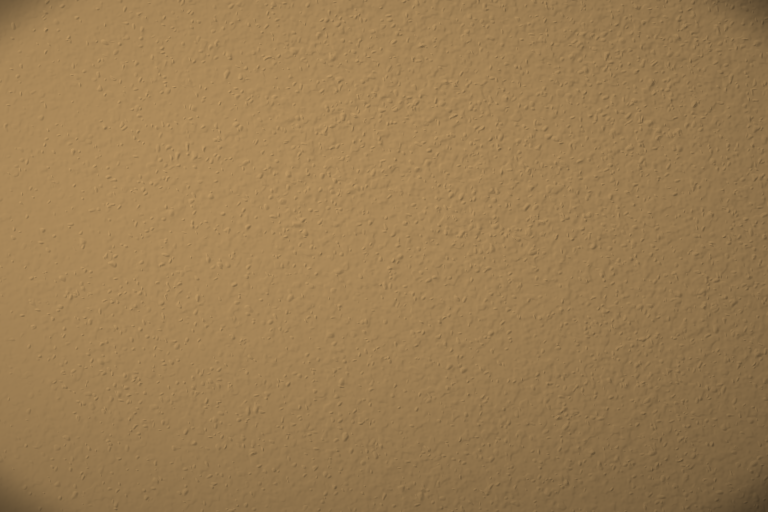
Write a Shadertoy shader that draws this texture.

```glsl
// Painted plaster wall: fine raised crust and grains under soft light from the upper left.

const vec2 TO_LIGHT = vec2(-0.75, 0.66);
const vec3 PAINT = vec3(1.0, 0.803, 0.53);

float hash(vec2 p) {
    return fract(sin(dot(p, vec2(127.1, 311.7))) * 43758.545);
}

vec2 hash2(vec2 p) {
    return vec2(hash(p), hash(p + 57.3));
}

float valueNoise(vec2 p) {
    vec2 cell = floor(p);
    vec2 f = fract(p);
    f = f * f * (3.0 - 2.0 * f);
    float low = mix(hash(cell), hash(cell + vec2(1, 0)), f.x);
    float high = mix(hash(cell + vec2(0, 1)), hash(cell + vec2(1, 1)), f.x);
    return mix(low, high, f.y);
}

vec2 rotate(vec2 p, float angle) {
    float c = cos(angle), s = sin(angle);
    return vec2(c * p.x + s * p.y, c * p.y - s * p.x);
}

// Scattered oval grains, one per occupied cell; height is in cell units.
float grains(vec2 p, float cellSize, float density, float stretch, float seed) {
    vec2 q = p / cellSize;
    vec2 home = floor(q);
    float top = 0.0;
    for (int j = -1; j <= 1; j++) {
        for (int i = -1; i <= 1; i++) {
            vec2 cell = home + vec2(i, j);
            vec2 id = cell + seed;
            float occupied = smoothstep(0.0, 0.2, density - hash(id + 19.7));
            float radius = mix(0.2, 0.46, hash(id + 7.9));
            vec2 offset = q - cell - hash2(id);
            offset = rotate(offset, 0.9 + 2.4 * (hash(id + 3.1) - 0.5));
            offset *= vec2(1.0 / stretch, stretch);
            float dome = 1.0 - smoothstep(0.15, 1.0, length(offset) / radius);
            top = max(top, dome * occupied * radius);
        }
    }
    return top;
}

// Irregular raised flakes: layered noise cut off at a level.
float crust(vec2 p, float level) {
    float n = 0.62 * valueNoise(rotate(p, 0.5) * 62.0);
    n += 0.38 * valueNoise(rotate(p, 1.2) * 125.0);
    return smoothstep(level, level + 0.32, n);
}

// Surface height: grains and crust over a rolled paint skin.
float wallHeight(vec2 p, float density, float roughness) {
    vec2 wobble = vec2(valueNoise(p * 85.0), valueNoise(p * 85.0 + 31.0)) - 0.5;
    vec2 warped = p + 0.007 * wobble;
    float height = 0.0085 * grains(warped, 0.019, density * 0.6, 1.15, 11.0);
    height += 0.0062 * grains(warped, 0.0125, density, 1.2, 83.0);
    height += 0.0018 * roughness * crust(p, 0.62 - 0.2 * roughness);
    float skin = 0.0016 * valueNoise(p * 38.0);
    skin += 0.0016 * valueNoise(rotate(p, 0.6) * 105.0);
    skin += 0.0009 * valueNoise(rotate(p, 1.1) * 180.0);
    return height + skin * roughness;
}

// Slope of the wall toward the light: positive is lit, negative is shaded.
float slopeToLight(vec2 p, float reach, float density, float roughness) {
    vec2 stepToLight = TO_LIGHT * reach;
    float away = wallHeight(p - stepToLight, density, roughness);
    float toward = wallHeight(p + stepToLight, density, roughness);
    return (away - toward) / (2.0 * reach);
}

// Broad pool of light with darkened corners.
float lampLight(vec2 uv) {
    vec2 d = uv - vec2(0.25, 0.68);
    float pool = 0.679 - dot(d * d, vec2(0.225, 0.27));
    float corner = smoothstep(1.24, 1.44, length(uv * 2.0 - 1.0));
    return pool * (1.0 - 0.33 * corner);
}

void mainImage(out vec4 fragColor, in vec2 fragCoord) {
    vec2 uv = fragCoord / iResolution.xy;
    vec2 p = fragCoord / iResolution.y;

    // Grain gathers in loose patches; the crust thickens toward the right.
    float patches = valueNoise(p * 3.3 + 4.0) * 0.5 + valueNoise(p * 9.0) * 0.5;
    float toRight = smoothstep(0.0, 0.7, uv.x);
    float density = mix(0.34, 0.44, toRight) + 0.4 * (patches - 0.5);
    float roughness = mix(0.5, 1.0, toRight) + 0.35 * (patches - 0.5);

    // Relief: shadows are stronger than highlights.
    float slope = slopeToLight(p, 0.0015, density, roughness);
    float relief = clamp(slope * (slope < 0.0 ? 0.21 : 0.12), -0.24, 0.09);

    // Rare dark chips.
    float chips = smoothstep(0.03, 0.22, grains(p, 0.016, 0.018, 1.35, 211.0));

    vec3 color = PAINT * lampLight(uv) * (1.0 + relief);
    color *= 1.0 - 0.3 * chips;
    fragColor = vec4(color, 1.0);
}
```
